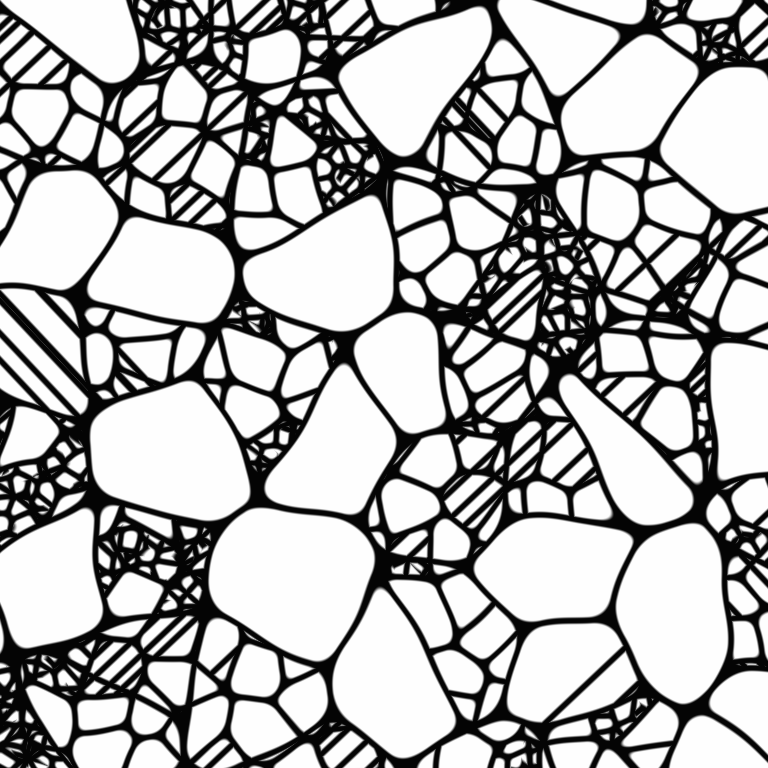
A Shadertoy shader for this pattern:

```glsl
// Polished-metal grain map: rounded grain outlines, diagonal twin bands and crushed clusters.
#define GRAIN_COUNT 6.6     // large grains across the canvas
#define SPLIT_COUNT 15.0    // medium grains across the canvas
#define SHARD_COUNT 37.0    // crushed grains across the canvas
#define SPLIT_SHARE 0.58    // share of large grains that are subdivided
#define TWIN_SHARE 0.42     // share of grains carrying twin bands
#define TWIN_SPACING 0.021  // mean distance between band lines
#define LINE_HALF 0.0038    // half width of every outline
#define SOFTNESS 0.0018     // half width of the outline's blurred rim
#define ROUNDING 0.14       // corner rounding, in grain units
#define INK vec3(0.015)
#define PAPER vec3(0.995)

vec2 hash2(vec2 p) {
    vec3 q = fract(p.xyx * vec3(0.1031, 0.1030, 0.0973));
    q += dot(q, q.yzx + 33.33);
    return fract((q.xx + q.yz) * q.zy);
}

float smoothMin(float a, float b, float k) {
    float h = max(k - abs(a - b), 0.0) / k;
    return min(a, b) - 0.25 * h * h * k;
}

// Bends straight cell walls into gentle curves.
vec2 bend(vec2 p) {
    vec2 w = sin(p.yx * vec2(23.0, 27.0) + vec2(1.3, 4.1));
    w += 0.5 * sin(p.yx * vec2(51.0, 47.0) + 2.0 * p + vec2(0.4, 2.7));
    return p + 0.0045 * w;
}

// Cellular noise: x = distance to the wall in canvas units, yz = cell index.
vec3 grains(vec2 p, float count) {
    vec2 q = p * count + 40.0;
    vec2 base = floor(q), nearCell = base, toNear = vec2(9.0);
    for (int y = -1; y <= 1; y++)
    for (int x = -1; x <= 1; x++) {
        vec2 cell = base + vec2(x, y);
        vec2 toSeed = cell + 0.04 + 0.92 * hash2(cell) - q;
        if (dot(toSeed, toSeed) < dot(toNear, toNear)) {
            toNear = toSeed;
            nearCell = cell;
        }
    }
    float wall = 9.0;
    for (int y = -2; y <= 2; y++)
    for (int x = -2; x <= 2; x++) {
        if (x == 0 && y == 0) continue;
        vec2 cell = nearCell + vec2(x, y);
        vec2 toSeed = cell + 0.04 + 0.92 * hash2(cell) - q;
        float d = dot(0.5 * (toNear + toSeed), normalize(toSeed - toNear));
        wall = smoothMin(wall, d, ROUNDING);
    }
    return vec3(wall / count, nearCell);
}

// Distance to irregular parallel lines; bands stay aligned across neighbours.
float twins(vec2 p, float rising) {
    vec2 normal = normalize(vec2(-rising, 1.0 + 0.06 * rising));
    float u = dot(p, normal) / TWIN_SPACING;
    float d = 9.0;
    for (int i = -1; i <= 1; i++) {
        float slot = floor(u) + float(i);
        vec2 h = hash2(vec2(slot + 200.0, 17.0 + 5.0 * rising));
        float present = 0.55 + 0.3 * sin(slot * 0.45 + rising);
        if (h.y < present) d = min(d, abs(u - slot - h.x));
    }
    return d * TWIN_SPACING;
}

// Distance to the closest outline of the nested grain structure.
float outline(vec2 p) {
    vec2 q = bend(p);
    vec3 large = grains(q, GRAIN_COUNT);
    vec2 kind = hash2(large.yz + 71.0);
    vec2 trait = hash2(large.yz + 133.0);
    float rising = trait.x < 0.64 ? 1.0 : -1.0;
    float d = large.x;

    // Whole grains stay empty or carry twin bands.
    if (kind.x > SPLIT_SHARE)
        return trait.y < 0.8 * TWIN_SHARE ? min(d, twins(p, rising)) : d;

    // Subdivided grains hold medium grains, some of them twinned.
    vec3 medium = grains(q + 3.7, SPLIT_COUNT);
    vec2 part = hash2(medium.yz + 29.0);
    d = min(d, medium.x);
    float crush = kind.y * kind.y * kind.y;
    if (part.x < crush) {
        // Crushed grains: shards plus short broken strokes.
        d = min(d, grains(q + 1.9, SHARD_COUNT).x);
        float gap = 0.5 + 0.5 * sin(p.x * 90.0 + 2.0 * sin(p.y * 75.0));
        d = min(d, max(grains(q + 5.3, 0.8 * SHARD_COUNT).x, 0.01 * gap));
    } else if (part.y < TWIN_SHARE) {
        d = min(d, twins(p, rising));
    }
    return d;
}

void mainImage(out vec4 fragColor, in vec2 fragCoord) {
    float size = min(iResolution.x, iResolution.y);
    float rim = max(SOFTNESS, 0.7 / size);
    float d = outline(fragCoord / size);
    float paper = smoothstep(LINE_HALF - rim, LINE_HALF + rim, d);
    fragColor = vec4(mix(INK, PAPER, paper), 1.0);
}
```
